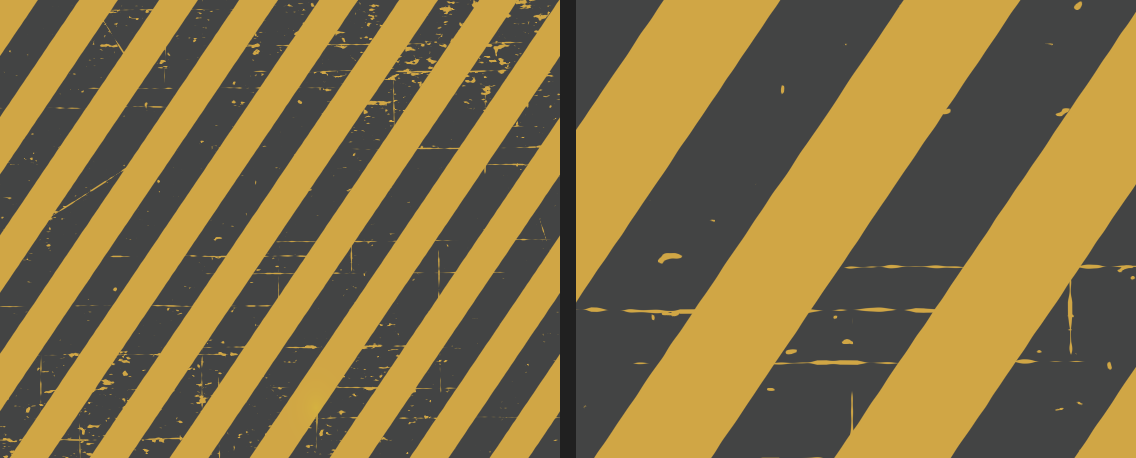
Left: the whole. Right: its middle third, enlarged.
Write a WebGL 2 fragment shader that draws this pattern.

```glsl
#version 300 es
precision highp float;

uniform vec2 u_resolution;
out vec4 fragColor;

float hash(vec2 p) {
  return fract(sin(dot(p, vec2(127.1, 311.7))) * 43758.5);
}

// Gradient noise, centred on zero
float cornerSlope(vec2 cell, vec2 offset) {
  float angle = 6.2832 * hash(cell);
  return dot(vec2(cos(angle), sin(angle)), offset);
}

float noise(vec2 p) {
  vec2 i = floor(p), f = fract(p);
  vec2 u = f * f * f * (f * (f * 6.0 - 15.0) + 10.0);
  vec2 e = vec2(0.0, 1.0);
  return mix(mix(cornerSlope(i, f), cornerSlope(i + e.yx, f - e.yx), u.x),
             mix(cornerSlope(i + e.xy, f - e.xy), cornerSlope(i + e.yy, f - e.yy), u.x), u.y);
}

// Signed value to coverage, one pixel wide
float cover(float v) {
  return smoothstep(-0.6, 0.6, v / max(fwidth(v), 0.0001));
}

// Diagonal paint stripes: coverage of the dark bands
float darkStripes(vec2 p, float px) {
  float phase = (p.x + 0.676 * (1.0 - p.y)) / 0.1747;
  float fromCentre = abs(fract(phase - 0.2315) - 0.5);
  float inside = (0.2575 - fromCentre) * 0.1447 + 0.0006 * noise(p * 60.0);
  return smoothstep(-0.7 * px, 0.7 * px, inside);
}

// Broken hairlines; x is coverage, y is the roughness around them
vec2 scratches(vec2 p, float aspect, float px) {
  vec2 result = vec2(0.0);
  for (int i = 0; i < 30; i++) {
    float id = float(i);
    float r1 = hash(vec2(id, 3.0)), r2 = hash(vec2(id, 8.0)), r3 = hash(vec2(id, 15.0));
    bool level = i < 17;
    vec2 centre = level ? vec2(r1, (id + r2) / 17.0) : vec2((id - 17.0 + r1) / 13.0, r2);
    float angle = level ? 0.02 * (r3 - 0.5) : 1.57 + 0.06 * (r3 - 0.5);
    if (i % 10 == 9) angle += 0.35 + 0.7 * r3;
    float halfLength = level ? 0.15 + 0.3 * r3 : 0.07 + 0.13 * r3;

    vec2 q = p - centre * vec2(aspect, 1.0);
    q = vec2(cos(angle) * q.x + sin(angle) * q.y, cos(angle) * q.y - sin(angle) * q.x);
    float along = abs(q.x) / halfLength;
    float away = abs(q.y + 0.003 * noise(vec2(q.x * 9.0, id + 0.5)));
    float thickness = 0.0026 * (noise(vec2(q.x * 22.0, id + 0.3))
                              + noise(vec2(q.x * 75.0, id + 0.6)) + 0.08)
                    - 0.004 * smoothstep(0.75, 1.0, along);
    result.x = max(result.x, smoothstep(-0.7 * px, 0.7 * px, min(thickness, 0.0016) - away));
    result.y = max(result.y, exp(-away / 0.007) * (1.0 - smoothstep(0.5, 1.0, along)));
  }
  return result;
}

void main() {
  vec2 p = gl_FragCoord.xy / u_resolution.y;
  float aspect = u_resolution.x / u_resolution.y;
  float px = 1.0 / u_resolution.y;
  vec2 scratch = scratches(p, aspect, px);

  // Wear gathers at the top right and bottom left, and thins out in the middle
  vec2 fromMiddle = p / vec2(aspect, 1.0) - 0.5;
  float density = 0.5 * smoothstep(0.1, 0.45, abs(fromMiddle.y))
                + 1.3 * fromMiddle.x * fromMiddle.y
                + 0.75 * noise(p * 4.0 + 7.3) + 0.4 * noise(p * 11.0 + 2.1);
  density = clamp(density + 0.4 * scratch.y, 0.0, 1.0);

  // Flat flakes, stretched sideways
  vec2 warped = p + 0.006 * vec2(noise(p * 30.0), noise(p * 30.0 + 40.0));
  float flakes = noise(warped * vec2(24.0, 64.0))
               + 0.65 * noise(warped * vec2(58.0, 135.0) + 11.0)
               + 0.45 * noise(p * vec2(120.0, 205.0) + 23.0)
               - mix(0.84, 0.27, density);

  // Rounder chips
  float chips = noise(p * 42.0 + 5.0) + 0.4 * noise(p * 105.0 + 31.0)
              - mix(0.66, 0.47, density);

  float wear = max(scratch.x, max(cover(flakes), cover(chips)));

  vec3 yellow = vec3(0.816, 0.651, 0.27);
  vec3 charcoal = vec3(0.263, 0.267, 0.267);
  // Faint pale smudge on the yellow paint
  yellow += vec3(0.015, 0.045, -0.02) * exp(-length((p - vec2(0.69, 0.11)) * vec2(50.0, 35.0)));

  fragColor = vec4(mix(yellow, charcoal, darkStripes(p, px) * (1.0 - wear)), 1.0);
}
```
